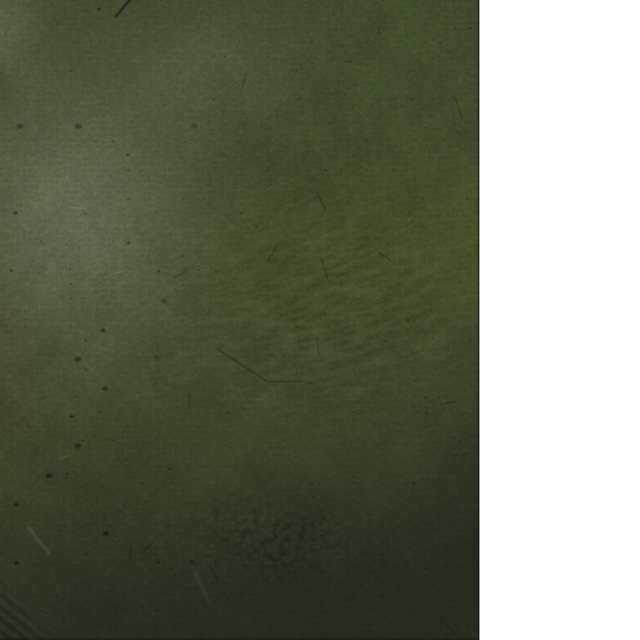
Give the GLSL for this texture, as a Shadertoy shader.

```glsl
#define GREEN vec3(0.258, 0.296, 0.186)
#define SHADOW vec3(0.158, 0.174, 0.128)
#define HAZE vec3(0.430, 0.455, 0.375)
#define MOSS vec3(0.290, 0.335, 0.165)
#define UMBER vec3(0.270, 0.265, 0.180)
#define SHEET_EDGE 0.749
#define GRAIN 0.11
#define MOTTLE 0.16
#define SCRATCHES 22

vec2 hash2(vec2 p) {
    vec3 q = fract(p.xyx * vec3(0.1031, 0.1030, 0.0973));
    q += dot(q, q.yzx + 33.33);
    return fract((q.xx + q.yz) * q.zy);
}

// Distance to the nearest scattered point, centred near zero
float cells(vec2 p) {
    vec2 id = floor(p), f = fract(p);
    float nearest = 4.0;
    for (int y = -1; y <= 1; y++)
        for (int x = -1; x <= 1; x++) {
            vec2 o = vec2(x, y);
            vec2 d = o + hash2(id + o) - f;
            nearest = min(nearest, dot(d, d));
        }
    return sqrt(nearest) - 0.5;
}

// Layered, turned sines for broad cloudy variation
float clouds(vec2 p) {
    float sum = 0.0, amp = 0.5;
    for (int i = 0; i < 5; i++) {
        p += 0.6 * sin(p.yx * 1.3 + float(i));
        sum += amp * sin(p.x) * cos(p.y);
        p = mat2(1.4, 1.1, -1.1, 1.4) * p + 2.7;
        amp *= 0.6;
    }
    return sum;
}

float glow(vec2 p, vec2 centre, vec2 radius) {
    vec2 d = (p - centre) / radius;
    return exp(-dot(d, d));
}

float stroke(vec2 p, vec2 a, vec2 b, float width) {
    vec2 ab = b - a;
    float t = clamp(dot(p - a, ab) / dot(ab, ab), 0.0, 1.0);
    return 1.0 - smoothstep(0.0, width, length(p - a - ab * t));
}

// Sparse round specks, one chance per cell
float specks(vec2 p, float count) {
    vec2 id = floor(p * count), f = fract(p * count);
    vec2 h = hash2(id + 71.0);
    float size = 0.06 + 0.12 * h.y;
    float d = length((f - 0.3 - 0.4 * h.yx) * vec2(1.0, 1.4));
    return step(0.86, h.x) * (1.0 - smoothstep(0.3 * size, size, d));
}

void mainImage(out vec4 fragColor, in vec2 fragCoord) {
    vec2 uv = fragCoord / iResolution.xy;
    float pixel = 1.0 / iResolution.x;
    float cloud = clouds(uv * 9.0);
    float fineCloud = clouds(uv * 38.0 + 5.0);

    // Broad light: dark foot, pale haze, mossy right side
    float lift = uv.y - 0.24 * uv.x * uv.x + 0.03 * cloud;
    vec3 color = mix(SHADOW, GREEN, smoothstep(-0.05, 0.42, lift));
    color = mix(color, MOSS, 0.6 * glow(uv, vec2(0.72, 0.61), vec2(0.32, 0.10)));
    color = mix(color, UMBER, 0.5 * glow(uv, vec2(0.0, 0.45), vec2(0.10, 0.25)));
    vec2 hazeUv = uv + 0.02 * vec2(cloud, fineCloud);
    float haze = 0.72 * glow(hazeUv, vec2(0.12, 0.67), vec2(0.17, 0.19))
               + 0.26 * glow(hazeUv, vec2(0.32, 0.90), vec2(0.13, 0.08))
               + 0.45 * glow(hazeUv, vec2(0.0, 0.96), vec2(0.06, 0.07));
    color = mix(color, HAZE, min(haze, 0.85));

    // Worn patches, slanted streaks and woven grain
    float stain = glow(uv, vec2(0.42, 0.16), vec2(0.13, 0.06));
    float streakArea = glow(uv, vec2(0.52, 0.52), vec2(0.22, 0.17));
    vec2 slanted = vec2(uv.x, uv.y - 0.22 * uv.x + 0.012 * cloud);
    float streak = cells(slanted * vec2(22.0, 85.0));
    float grain = 0.55 * cells(uv * 210.0) + 0.5 * cells(uv * vec2(75.0, 125.0) + 9.0);
    float weave = sin(uv.y * 690.0 + 2.0 * fineCloud) + 0.6 * sin(uv.x * 610.0);
    float tone = 1.0 + GRAIN * 1.7 * grain + 0.008 * weave;
    tone += MOTTLE * (0.22 * cloud + 0.28 * fineCloud);
    tone += 0.22 * streakArea * streak;
    tone -= stain * (0.08 + 0.3 * cells(uv * 95.0 + 3.0));

    // Scattered short scratches, some pale and some dark
    for (int i = 0; i < SCRATCHES; i++) {
        vec2 h = hash2(vec2(i, 17.0)), k = hash2(vec2(i, 53.0));
        vec2 start = h * vec2(0.72, 0.95);
        float angle = 6.283 * k.x;
        vec2 end = start + (0.008 + 0.03 * k.y) * vec2(cos(angle), sin(angle));
        tone += (h.x < 0.25 ? 0.13 : -0.15) * stroke(uv, start, end, 0.003);
    }

    // Bent crack, top gouge and creased lower corner
    vec2 bend = vec2(0.417, 0.404);
    float crack = max(stroke(uv, vec2(0.34, 0.455), bend, 0.003),
                      stroke(uv, bend, vec2(0.47, 0.404), 0.003));
    tone -= 0.2 * crack;
    tone -= 0.4 * stroke(uv, vec2(0.181, 0.974), vec2(0.205, 1.003), 0.004);
    float corner = 1.0 - smoothstep(0.06, 0.11, uv.x + uv.y);
    tone += 0.10 * corner * sin((uv.x * 0.8 + uv.y) * 330.0);
    tone += 0.25 * stroke(uv, vec2(0.045, 0.175), vec2(0.077, 0.135), 0.005);
    tone += 0.20 * stroke(uv, vec2(0.305, 0.105), vec2(0.325, 0.062), 0.005);
    tone -= 0.35 * specks(uv, 22.0) * (1.0 - smoothstep(0.1, 0.5, uv.x));
    tone -= 0.18 * specks(uv + 0.37, 45.0);
    color *= tone;

    // Dark rim, then blank white margin
    color *= 1.0 - 0.55 * smoothstep(SHEET_EDGE - 0.005, SHEET_EDGE, uv.x);
    color *= 1.0 - 0.25 * (1.0 - smoothstep(0.0, 0.005, uv.y));
    float margin = smoothstep(SHEET_EDGE - pixel, SHEET_EDGE + pixel, uv.x);
    fragColor = vec4(mix(color, vec3(1.0), margin), 1.0);
}
```
